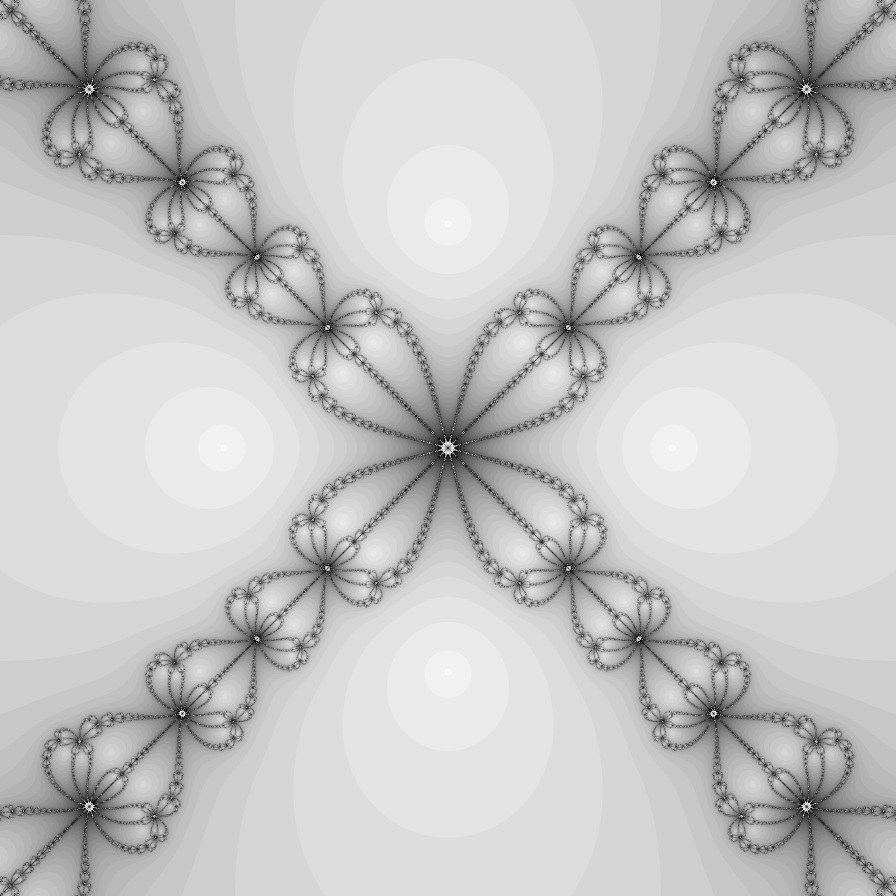
Give the GLSL for this background, as a Shadertoy shader.

```glsl
// Newton fractal of z^4 = 1 over the square from -2 to 2.
// Each point is shaded by how many Newton steps it needs to reach a root:
// pale bands near the four roots, dark chains along the basin borders.

const int MAX_STEPS = 64;

vec2 complexMul(vec2 a, vec2 b) {
    return vec2(a.x * b.x - a.y * b.y, a.x * b.y + a.y * b.x);
}

// One step z - (z^4 - 1) / (4 z^3), written as 3/4 z + 1/4 z^-3
vec2 newtonStep(vec2 z) {
    vec2 inverse = vec2(z.x, -z.y) / max(dot(z, z), 1e-12);
    return 0.75 * z + 0.25 * complexMul(inverse, complexMul(inverse, inverse));
}

// Distance to the nearest of 1, -1, i, -i, folded onto the root at 1
float rootDistance(vec2 z) {
    vec2 folded = abs(z);
    if (folded.y > folded.x) folded = folded.yx;
    return length(folded - vec2(1.0, 0.0));
}

// Grey falls by 7 of 256 levels per step and wraps from black to white
float basinShade(vec2 z) {
    for (int i = 0; i < MAX_STEPS; i++) {
        if (rootDistance(z) < 4.08e-4)
            return mod(255.0 - 7.0 * float(i), 256.0) / 255.0;
        z = newtonStep(z);
    }
    return 0.0; // never settles, as on the diagonals
}

void mainImage(out vec4 fragColor, in vec2 fragCoord) {
    float canvas = min(iResolution.x, iResolution.y);
    float shade = 0.0;

    // Four samples per pixel smooth the band edges
    for (int j = 0; j < 2; j++) {
        for (int i = 0; i < 2; i++) {
            vec2 offset = 0.5 * vec2(float(i), float(j)) - 0.25;
            vec2 z = 4.0 * (fragCoord + offset - 0.5 * iResolution.xy) / canvas;
            shade += 0.25 * basinShade(z);
        }
    }
    fragColor = vec4(vec3(shade), 1.0);
}
```
